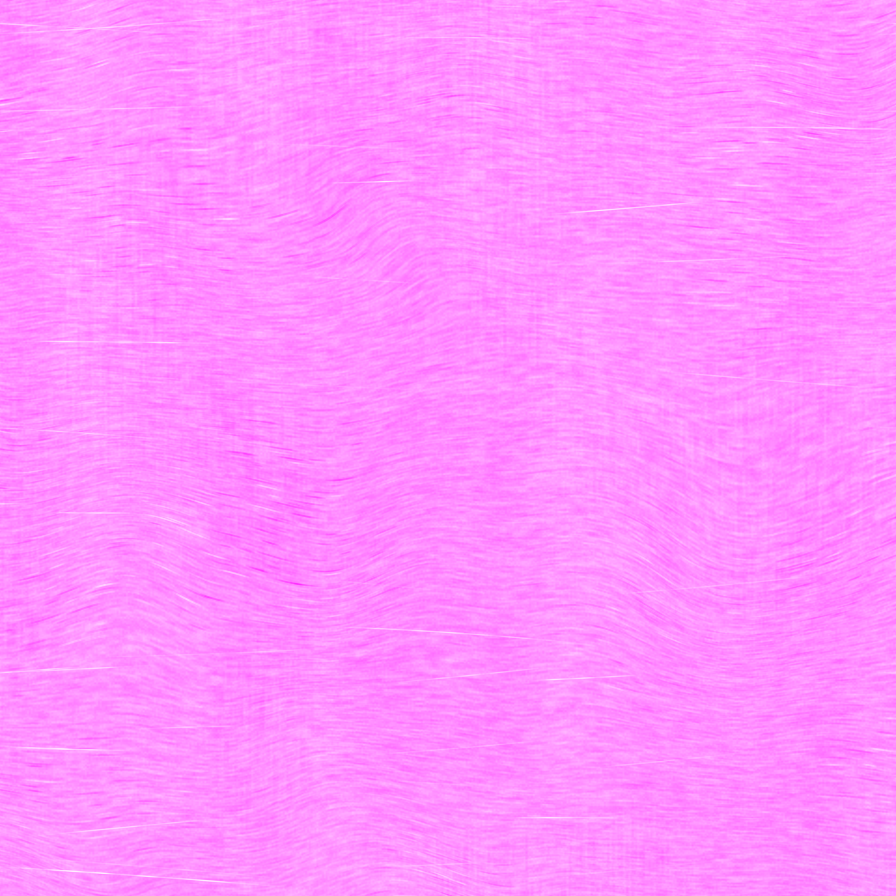
Reproduce this texture procedurally as a Shadertoy shader.

```glsl
// Pink brushed surface: swirling hair-fine fibres, soft vertical bands and pale scratches.

#define DEEP_PINK vec3(1.0, 0.46, 1.0)
#define PALE_PINK vec3(1.0, 0.66, 1.0)
#define SCRATCH_COLOR vec3(1.0, 0.93, 1.0)
#define BASE_TONE 0.54
#define FIBRE_CONTRAST 0.72
#define STROKE_CONTRAST 1.0
#define BAND_CONTRAST 0.36
#define WEAVE_CONTRAST 0.26
#define FLOW_BEND 0.095
#define SCRATCH_COUNT 34
#define SCRATCH_WIDTH 0.0004

float hash(vec2 p) {
    vec3 q = fract(p.xyx * vec3(0.1031, 0.1030, 0.0973));
    q += dot(q, q.yzx + 33.33);
    return fract((q.x + q.y) * q.z);
}

vec2 hash2(vec2 p) {
    return vec2(hash(p + 17.3), hash(p + 71.9));
}

// Value noise centred on zero
float noise(vec2 p) {
    vec2 cell = floor(p), f = fract(p);
    f = f * f * (3.0 - 2.0 * f);
    float low = mix(hash(cell), hash(cell + vec2(1, 0)), f.x);
    float high = mix(hash(cell + vec2(0, 1)), hash(cell + vec2(1, 1)), f.x);
    return mix(low, high, f.y) - 0.5;
}

// Irregular bend of the level lines, gentle enough upwards to keep fibres thin
float flowOffset(vec2 p) {
    p.x += 0.25 * p.y + 0.04 * sin(9.0 * p.y);
    float offset = noise(p * vec2(4.3, 2.6) + 3.0);
    offset += 0.38 * noise(p * vec2(9.0, 5.5) + 47.0);
    return FLOW_BEND * offset;
}

// Stretched cellular strokes: mostly dark, some light
float strokes(vec2 p) {
    vec2 home = floor(p);
    float sum = 0.0;
    for (int j = -1; j <= 1; j++)
    for (int i = -1; i <= 1; i++) {
        vec2 cell = home + vec2(i, j);
        vec2 d = abs(cell + hash2(cell) - p);
        float strength = hash(cell + 5.7);
        float reach = mix(0.25, 0.8, hash(cell + 41.2));
        float mark = 1.0 - smoothstep(0.2, 1.0, d.x / reach);
        mark *= 1.0 - smoothstep(0.06, 0.34, d.y);
        float sgn = hash(cell + 29.4) < 0.66 ? -1.0 : 1.0;
        sum += sgn * mark * strength * strength * strength;
    }
    return sum;
}

// Long, faint, nearly level scratches that wrap at the edges
float scratches(vec2 p, float pixel) {
    float sum = 0.0;
    for (int i = 0; i < SCRATCH_COUNT; i++) {
        vec2 seed = vec2(i, 3.0);
        vec2 d = fract(p - hash2(seed) + 0.5) - 0.5;
        float halfLength = mix(0.05, 0.2, hash(seed + 11.0));
        float slope = (hash(seed + 23.0) - 0.5) * 0.2;
        float curve = (hash(seed + 37.0) - 0.5) * 0.25;
        float dist = abs(d.y - slope * d.x - curve * d.x * d.x);
        float line = 1.0 - smoothstep(0.0, SCRATCH_WIDTH + pixel, dist);
        float ends = 1.0 - smoothstep(0.3, 1.0, abs(d.x) / halfLength);
        float wear = 0.7 + noise(vec2(d.x * 60.0, float(i) * 7.0));
        float strength = hash(seed + 53.0);
        sum = max(sum, line * ends * wear * mix(0.2, 0.95, strength * strength));
    }
    return clamp(sum, 0.0, 1.0);
}

void mainImage(out vec4 fragColor, in vec2 fragCoord) {
    vec2 uv = fragCoord / iResolution.xy;
    vec2 flow = vec2(uv.x, uv.y + flowOffset(uv)) + 1.0;
    float tone = BASE_TONE;

    // Hair-fine fibres and grain along the flow
    float fibre = 0.9 * noise(flow * vec2(62.0, 410.0));
    fibre += 0.6 * noise(flow * vec2(130.0, 470.0) + 31.0);
    fibre += 0.4 * noise(flow * vec2(28.0, 190.0) + 77.0);
    fibre += 0.45 * noise(uv * 480.0 + 9.0);
    tone += FIBRE_CONTRAST * fibre;

    // Bolder strokes gathered in patches
    float patches = smoothstep(-0.25, 0.35, noise(uv * vec2(6.0, 8.0) + 4.0));
    tone += STROKE_CONTRAST * mix(0.3, 1.0, patches) * strokes(flow * vec2(27.0, 210.0));

    // Soft vertical bands and a patchy vertical weave
    float bands = noise(uv * vec2(11.0, 2.2) + 13.0) + 0.5 * noise(uv * vec2(27.0, 5.0) + 2.0);
    tone += BAND_CONTRAST * bands;
    float weaveMask = smoothstep(0.0, 0.35, noise(uv * vec2(7.0, 6.0) + 57.0));
    tone += WEAVE_CONTRAST * (0.25 + weaveMask) * noise(uv * vec2(330.0, 24.0) + 19.0);

    vec3 color = mix(DEEP_PINK, PALE_PINK, tone);
    color = mix(color, SCRATCH_COLOR, scratches(uv, 1.0 / iResolution.y));
    fragColor = vec4(clamp(color, 0.0, 1.0), 1.0);
}
```
